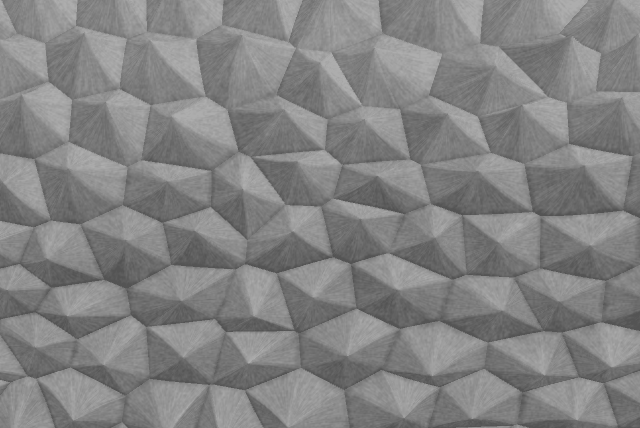
Write a Shadertoy shader that draws this texture.

```glsl
// Grey thorny fruit rind: crowded faceted spikes seen obliquely, with fibrous flanks.

const float ROWS = 7.6;          // spike rows over the canvas height
const float COLUMNS = 6.3;       // spikes per canvas height, at the left side
const float COLUMN_GROWTH = 0.6; // spikes widen toward the right
const float JITTER = 0.56;       // irregularity of spike places
const float LEVEL_HEIGHT = 0.36; // height at which spikes point at the viewer
const float LEAN = 0.95;         // how fast spikes lean away from that level
const float BASE_GREY = 0.515;
const float FACET_CONTRAST = 0.118;
const float FIBRE_DENSITY = 17.0;
const float FIBRE_CONTRAST = 0.085;
const float GRAIN_CONTRAST = 0.05;
const float CREASE_DEPTH = 0.075;
const float RIDGE_GLOW = 0.035;
const int MARCH_STEPS = 14;
const int REFINE_STEPS = 4;

struct Spike {
    vec2 id;       // random seed of the spike
    vec2 offset;   // position relative to the tip
    vec2 facet;    // direction the facet faces
    vec2 neighbour;// direction of the adjoining facet
    float rise;    // 0 at the base, 1 at the tip
    float ridge;   // distance to the adjoining facet
};

float hash(vec2 p) {
    vec3 q = fract(vec3(p.xyx) * 0.1031);
    q += dot(q, q.yzx + 33.33);
    return fract((q.x + q.y) * q.z);
}

float noise(vec2 p) {
    vec2 i = floor(p), f = fract(p);
    f = f * f * (3.0 - 2.0 * f);
    return mix(mix(hash(i), hash(i + vec2(1, 0)), f.x),
               mix(hash(i + vec2(0, 1)), hash(i + vec2(1, 1)), f.x), f.y);
}

// Jittered site of a staggered lattice, k steps away from the one holding p
vec2 site(vec2 p, vec2 k) {
    float row = floor(p.y) + k.y;
    float stagger = 0.5 * mod(row, 2.0);
    vec2 cell = vec2(floor(p.x - stagger) + k.x, row);
    vec2 shift = vec2(hash(cell + 17.0), hash(cell + 71.0)) - 0.5;
    return cell + 0.5 + vec2(stagger, 0.0) + JITTER * shift;
}

// Pyramid over each Voronoi cell, one facet per cell side
Spike spikeAt(vec2 p) {
    vec2 tip = vec2(0.0);
    float nearest = 1e3;
    for (int i = 0; i < 9; i++) {
        vec2 s = site(p, vec2(i % 3 - 1, i / 3 - 1));
        float d = dot(p - s, p - s);
        if (d < nearest) { nearest = d; tip = s; }
    }
    Spike k = Spike(floor(tip * 50.0), p - tip, vec2(0, 1), vec2(0, 1), 1e3, 0.0);
    float second = 1e3;
    for (int i = 0; i < 9; i++) {
        vec2 side = site(tip, vec2(i % 3 - 1, i / 3 - 1)) - tip;
        float span = dot(side, side);
        if (span < 1e-4) continue;
        float g = 1.0 - 2.0 * dot(k.offset, side) / span;
        if (g < k.rise) {
            second = k.rise; k.neighbour = k.facet;
            k.rise = g; k.facet = normalize(side);
        } else if (g < second) {
            second = g; k.neighbour = normalize(side);
        }
    }
    k.ridge = second - k.rise;
    return k;
}

float heightAt(vec2 p) {
    float g = max(spikeAt(p).rise, 0.0);
    return g * mix(0.65, 1.0, g);
}

// First surface point met along the slanted line of sight
vec2 visiblePoint(vec2 p, vec2 lean) {
    float high = 1.0, low = 0.0;
    for (int i = 1; i <= MARCH_STEPS; i++) {
        low = 1.0 - float(i) / float(MARCH_STEPS);
        if (heightAt(p - low * lean) >= low) break;
        high = low;
    }
    for (int i = 0; i < REFINE_STEPS; i++) {
        float mid = 0.5 * (low + high);
        if (heightAt(p - mid * lean) >= mid) low = mid; else high = mid;
    }
    return p - low * lean;
}

float rindGrey(vec2 uv) {
    // Lattice space, gently bent
    vec2 p = vec2(uv.x * (COLUMNS - COLUMN_GROWTH * uv.x), uv.y * ROWS);
    p += 0.35 * vec2(noise(uv * 2.3), noise(uv * 2.3 + 9.0)) + 20.0;
    vec2 lean = vec2(0.12 * (uv.x - 0.9), LEAN * (uv.y - LEVEL_HEIGHT));
    vec2 q = visiblePoint(p, lean);
    Spike k = spikeAt(q);

    // Facet light, blended across ridges
    float top = smoothstep(0.3, 1.0, uv.y);
    vec2 light = normalize(mix(vec2(0.35, 1.0), vec2(1.0, 0.35), top));
    float blend = 0.5 + 0.5 * smoothstep(0.0, 0.09, k.ridge);
    float lit = mix(dot(k.neighbour, light), dot(k.facet, light), blend);
    float grey = BASE_GREY + FACET_CONTRAST * mix(1.0, 0.75, top) * lit;
    grey += 0.035 * (hash(k.id + floor(k.facet * 9.0)) - 0.5);
    grey += mix(-0.03, 0.05, top) - 0.04 * (k.rise - 0.5) * top;

    // Fibres running from tip to base, and fine grain
    float along = max(dot(k.offset, k.facet), 0.02);
    float across = dot(k.offset, vec2(-k.facet.y, k.facet.x)) / along;
    vec2 strand = vec2(across * FIBRE_DENSITY, along * 9.0) + k.id;
    float fibre = 0.6 * noise(strand) + 0.4 * noise(strand * vec2(2.1, 2.5)) - 0.5;
    grey += FIBRE_CONTRAST * fibre * smoothstep(1.0, 0.6, k.rise);
    grey += GRAIN_CONTRAST * (noise(uv * 210.0) - 0.5);
    grey += 0.05 * (noise(uv * 14.0) - 0.5);

    // Broken creases between spikes, pale ridges
    float rough = noise(uv * 45.0);
    float crease = 1.0 - smoothstep(0.0, 0.09 + 0.08 * rough, k.rise);
    grey -= CREASE_DEPTH * crease * (0.3 + rough) * mix(1.0, 0.6, top);
    grey += RIDGE_GLOW * (1.0 - smoothstep(0.0, 0.1, k.ridge)) * smoothstep(0.15, 0.6, k.rise);
    return clamp(grey, 0.33, 0.68);
}

void mainImage(out vec4 fragColor, in vec2 fragCoord) {
    // Two diagonal samples soften the silhouettes
    float grey = 0.5 * (rindGrey((fragCoord - 0.25) / iResolution.y)
                      + rindGrey((fragCoord + 0.25) / iResolution.y));
    fragColor = vec4(vec3(grey), 1.0);
}
```
